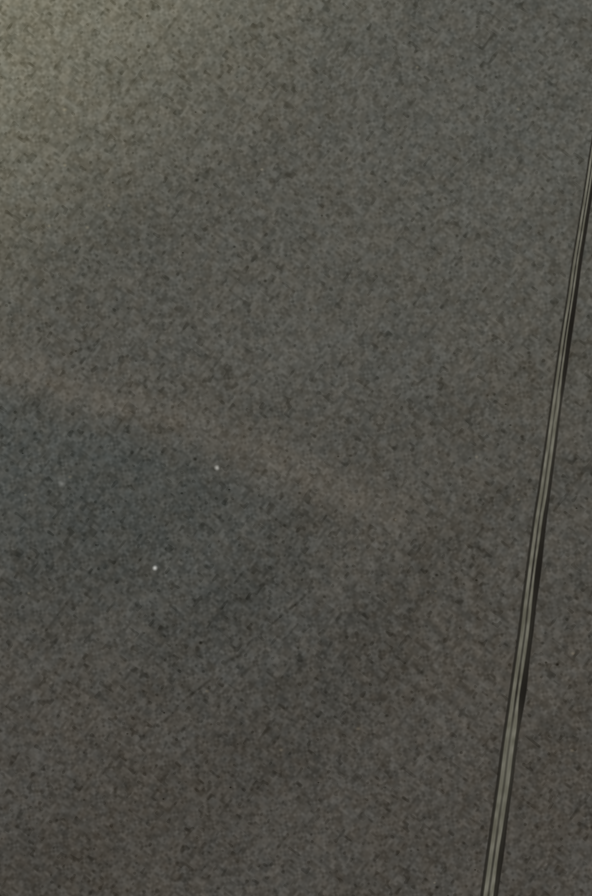
Give the GLSL for this texture, as a Shadertoy shader.

```glsl
float hash(vec2 p) {
    vec3 q = fract(vec3(p.xyx) * 0.1031);
    q += dot(q, q.yzx + 33.33);
    return fract((q.x + q.y) * q.z);
}

float noise(vec2 p) {
    vec2 i = floor(p), f = fract(p);
    f = f * f * (3.0 - 2.0 * f);
    return mix(mix(hash(i), hash(i + vec2(1, 0)), f.x),
               mix(hash(i + vec2(0, 1)), hash(i + vec2(1, 1)), f.x), f.y);
}

float fbm(vec2 p) {
    float sum = 0.0, amp = 0.5;
    for (int i = 0; i < 4; i++) {
        sum += amp * noise(p);
        p = mat2(1.6, 1.2, -1.2, 1.6) * p + 7.3;
        amp *= 0.5;
    }
    return sum;
}

// Soft stripe of half width w around zero
float stripe(float d, float w, float blur) {
    return 1.0 - smoothstep(w - blur, w + blur, abs(d));
}

// Scattered specks of varied size, most cells empty
float specks(vec2 p, float cells, float density, float radius) {
    vec2 g = p * cells, id = floor(g);
    vec2 centre = 0.3 + 0.4 * vec2(hash(id + 3.1), hash(id + 8.7));
    float r = radius * (0.6 + 0.6 * hash(id + 29.0));
    float d = length((fract(g) - centre) * vec2(1.0, 1.2));
    return step(hash(id + 17.0), density) * (1.0 - smoothstep(0.0, r, d));
}

vec3 ground(vec2 p) {
    // Broad light: warm glow at upper left, dim below
    float glow = 1.0 - smoothstep(-0.05, 0.46, p.x * 0.80 + (1.0 - p.y) * 0.95);
    vec3 col = mix(vec3(0.284, 0.273, 0.251), vec3(0.334, 0.331, 0.304), smoothstep(0.05, 0.9, p.y));
    col += glow * vec3(0.128, 0.120, 0.083);

    // Low ridge with a cool hollow under it
    float ridge = p.y - (0.592 - 0.30 * p.x - 0.16 * p.x * p.x) + 0.02 * (fbm(p * 9.0) - 0.5);
    float reach = 1.0 - smoothstep(0.36, 0.52, p.x);
    col += vec3(0.032, 0.026, 0.021) * reach * exp(-pow(ridge / 0.022, 2.0));
    float hollow = smoothstep(0.0, -0.07, ridge) * smoothstep(-0.38, -0.12, ridge);
    col += vec3(-0.022, -0.008, 0.001) * hollow * (1.0 - smoothstep(0.15, 0.45, p.x));

    // Soft drifts rising to the right, flatter on the far side
    float far = smoothstep(-0.05, 0.15, ridge);
    vec2 steep = vec2(dot(p, vec2(0.72, 0.69)), dot(p, vec2(-0.69, 0.72)));
    vec2 flat_ = vec2(dot(p, vec2(0.91, 0.41)), dot(p, vec2(-0.41, 0.91)));
    col += 0.052 * (mix(fbm(steep * vec2(2.5, 17.0)), fbm(flat_ * vec2(2.5, 17.0)), far) - 0.47);
    col += vec3(0.014, 0.006, -0.002) * (fbm(p * 7.0 + 4.0) - 0.47);

    // Sandy grain on tilted lattices, with dark pits
    vec2 t = mat2(0.8, 0.6, -0.6, 0.8) * p;
    float grain = 0.084 * (noise(t * 330.0) - 0.5) + 0.052 * (noise(p * 210.0 + 31.0) - 0.5)
                + 0.022 * (noise(t * 90.0 + 11.0) - 0.5);
    grain -= 0.055 * smoothstep(0.68, 0.95, noise(t * 190.0 + 70.0)) - 0.005;
    col += grain * (0.95 + 0.3 * glow);
    col += 0.010 * (noise(t * 110.0 + 50.0) - 0.5) * vec3(1.0, 0.0, -0.9);

    // Crumbled surface at lower right: short slanted dents lit from one side
    vec2 q = (p - vec2(0.47, 0.27)) * vec2(5.5, 7.0);
    vec2 dent = t * vec2(75.0, 125.0);
    float relief = noise(dent) - noise(dent + vec2(0.3, 0.6));
    col += 0.050 * exp(-dot(q, q)) * relief;

    // Broken diagonal furrows, lit on one side
    for (int i = 0; i < 3; i++) {
        float k = float(i);
        float d = (p.y - 0.362 + 0.028 * k - 0.88 * (p.x - 0.37)) * 0.75
                + 0.005 * (noise(p * 60.0 + k * 9.0) - 0.5);
        float span = smoothstep(0.04, 0.28, p.x) * (1.0 - smoothstep(0.33, 0.375, p.x));
        float broken = smoothstep(0.25, 0.6, noise(p * 85.0 + k * 20.0)) * span * (1.0 - 0.35 * k);
        col += broken * (0.022 * stripe(d - 0.004, 0.002, 0.002) - 0.055 * stripe(d, 0.0014, 0.0016));
    }

    // Pebbles
    col -= 0.10 * specks(p, 52.0, 0.025, 0.16);
    col += vec3(0.09, 0.08, 0.06) * specks(p + 5.0, 46.0, 0.015, 0.15);
    col += 0.42 * (1.0 - smoothstep(0.0, 0.0042, length(p - vec2(0.173, 0.366))));
    col += 0.34 * (1.0 - smoothstep(0.0, 0.0042, length(p - vec2(0.242, 0.478))));
    col += 0.12 * (1.0 - smoothstep(0.0, 0.0055, length(p - vec2(0.069, 0.460))));
    return col;
}

void mainImage(out vec4 fragColor, in vec2 fragCoord) {
    vec2 p = fragCoord / iResolution.y;
    vec3 col = ground(p);

    // Taut cable, narrowing upward: u runs from -1 to 1 across it
    float width = mix(0.0098, 0.0050, smoothstep(0.0, 0.9, p.y));
    float axis = 0.546 + 0.141 * p.y - 0.006 * sin(3.8 * p.y) * p.y;
    float u = (p.x - axis + 0.0012 * (noise(vec2(p.y * 24.0, 2.0)) - 0.5)) / width;
    float blur = 0.0013 / width;
    float wear = noise(vec2(p.y * 22.0, 5.0));
    vec3 strand = vec3(0.43, 0.425, 0.375) + 0.12 * (noise(vec2(u * 2.0, p.y * 110.0)) - 0.5);
    col = mix(col, strand, 0.85 * stripe(u, 0.85, blur));
    vec3 shade = vec3(0.12, 0.112, 0.098);
    col = mix(col, shade, 0.80 * stripe(u + 0.80, 0.17, blur));
    col = mix(col, shade, (0.40 + 0.5 * wear) * stripe(u + 0.05, 0.12, blur));
    col = mix(col, shade, (0.75 + 0.25 * wear) * stripe(u - 0.76, 0.18 + 0.25 * wear, blur));

    fragColor = vec4(clamp(col, 0.0, 1.0), 1.0);
}
```
